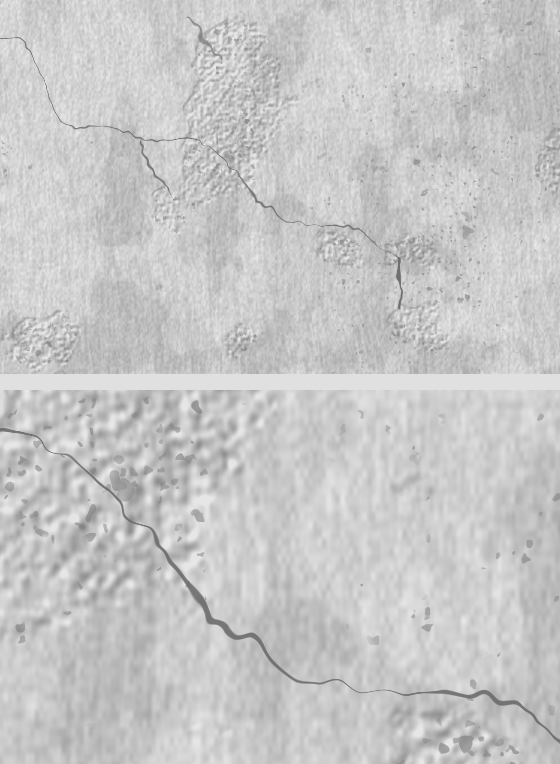
Top: the whole. Bottom: its middle third, enlarged.
Give the GLSL for this texture, as a Shadertoy shader.

```glsl
// Weathered grey plaster wall with peeling paint, rough patches, pits and a long crack.

const float BASE_TONE = 0.787;
const float PIT_TONE = 0.50;
const float CRACK_TONE = 0.40;

float hash(vec2 p) {
    return fract(sin(dot(p, vec2(127.1, 311.7))) * 43758.5);
}

float noise(vec2 p) {
    vec2 cell = floor(p), f = fract(p);
    f = f * f * (3.0 - 2.0 * f);
    float low = mix(hash(cell), hash(cell + vec2(1, 0)), f.x);
    float high = mix(hash(cell + vec2(0, 1)), hash(cell + vec2(1, 1)), f.x);
    return mix(low, high, f.y);
}

float fbm(vec2 p) {
    float sum = 0.0, weight = 0.5;
    for (int i = 0; i < 5; i++) {
        sum += weight * noise(p);
        p = mat2(1.6, 1.2, -1.2, 1.6) * p + 7.3;
        weight *= 0.5;
    }
    return sum / 0.97;
}

vec2 warp(vec2 p, float scale, float amount) {
    return p + amount * (vec2(noise(p * scale), noise(p * scale + 41.7)) - 0.5);
}

// Soft elliptical weight that places the large regions.
float blob(vec2 p, vec2 centre, vec2 radius) {
    vec2 d = (p - centre) / radius;
    return exp(-dot(d, d));
}

// Areas where the paint has come off and coarse render shows.
float roughMask(vec2 p) {
    float field = blob(p, vec2(0.60, 0.58), vec2(0.17, 0.22));
    field += 0.6 * blob(p, vec2(0.62, 0.84), vec2(0.10, 0.12));
    field += blob(p, vec2(0.08, 0.05), vec2(0.15, 0.12));
    field += blob(p, vec2(1.48, 0.58), vec2(0.09, 0.15));
    field += 0.65 * blob(p, vec2(0.97, 0.33), vec2(0.12, 0.08));
    field += 0.55 * blob(p, vec2(1.10, 0.12), vec2(0.14, 0.20));
    field += 0.7 * blob(p, vec2(0.64, 0.04), vec2(0.06, 0.05));
    return smoothstep(0.48, 0.60, field + 1.6 * (fbm(p * 9.0) - 0.5));
}

// Scattered ragged holes, one candidate in each grid cell.
float pits(vec2 p, float scale, float density, float px) {
    vec2 q = warp(p, scale * 2.5, 0.5 / scale) * scale;
    vec2 cell = floor(q);
    vec2 centre = 0.3 + 0.4 * vec2(hash(cell + 3.1), hash(cell + 8.7));
    float radius = mix(0.12, 0.30, hash(cell + 5.9));
    float present = smoothstep(0.0, 0.04, density - hash(cell + 17.3));
    float d = length(fract(q) - centre) - radius;
    float soft = px * scale * 0.8;
    return present * (1.0 - smoothstep(-soft, soft, d));
}

float stroke(float d, float width, float px) {
    return 1.0 - smoothstep(width - 0.6 * px, width + 0.8 * px, d);
}

float segment(vec2 p, vec2 a, vec2 b) {
    vec2 ab = b - a;
    return length(p - a - ab * clamp(dot(p - a, ab) / dot(ab, ab), 0.0, 1.0));
}

float crackHeight(float x) {
    return 0.90 - 0.24 * smoothstep(0.04, 0.20, x) - 0.04 * smoothstep(0.20, 0.50, x)
        - 0.22 * smoothstep(0.48, 0.82, x) - 0.09 * smoothstep(0.95, 1.08, x);
}

float cracks(vec2 p, float px) {
    vec2 q = warp(warp(p, 14.0, 0.035), 60.0, 0.012);
    float slope = (crackHeight(q.x + 0.005) - crackHeight(q.x - 0.005)) / 0.01;
    float d = abs(q.y - crackHeight(q.x)) / sqrt(1.0 + slope * slope);
    float width = 0.0022 * noise(p * 18.0);
    float line = stroke(max(d, q.x - 1.07), width, px) * 0.85;
    line = max(line, 0.9 * stroke(segment(q, vec2(1.07, 0.31), vec2(1.08, 0.18)), 3.0 * width, px));
    line = max(line, 0.8 * stroke(segment(q, vec2(0.37, 0.63), vec2(0.47, 0.47)), 1.8 * width, px));
    return max(line, 0.6 * stroke(segment(q, vec2(0.49, 0.95), vec2(0.59, 0.84)), 1.6 * width, px));
}

void mainImage(out vec4 fragColor, in vec2 fragCoord) {
    float px = 1.0 / iResolution.y;
    vec2 p = fragCoord * px;

    // Pale and dull coats of worn paint
    float paleArea = blob(p, vec2(0.20, 0.85), vec2(0.36, 0.22)) + blob(p, vec2(0.05, 0.35), vec2(0.13, 0.22));
    float dullArea = blob(p, vec2(1.35, 0.75), vec2(0.30, 0.35)) + blob(p, vec2(0.10, 0.60), vec2(0.22, 0.05));
    float lowerArea = blob(p, vec2(0.38, 0.20), vec2(0.28, 0.26));
    float centreArea = blob(p, vec2(0.90, 0.70), vec2(0.18, 0.28));
    float pale = smoothstep(0.49, 0.58, fbm(p * vec2(9.0, 6.0)) + 0.3 * paleArea + 0.15 * centreArea - 0.1 * lowerArea);
    float dull = smoothstep(0.51, 0.58, fbm(p * vec2(10.0, 7.0) + 30.0) + 0.10 * dullArea + 0.08 * lowerArea - 0.25 * paleArea);
    float tone = BASE_TONE + 0.04 * pale - 0.05 * dull * (1.0 - 0.6 * pale);

    // Vertical brush marks, long streaks and fine sand
    vec2 brushed = warp(p, 6.0, 0.03);
    tone += 0.075 * (noise(brushed * vec2(170.0, 26.0)) - 0.5);
    tone += 0.035 * (noise(brushed * vec2(28.0, 2.0)) - 0.5) * smoothstep(0.6, 1.2, p.x);
    tone += 0.085 * (noise(p * vec2(250.0, 130.0)) - 0.5);

    // Coarse render lit from the upper left, with a shaded paint edge
    float rough = roughMask(p);
    float edge = max(roughMask(p + vec2(0.004, -0.004)) - rough, 0.0);
    float relief = noise(p * 120.0) - noise(p * 120.0 + vec2(-0.6, 0.6));
    tone += rough * (0.24 * relief - 0.015) + 0.04 * (1.0 - rough) * relief - 0.16 * edge;

    // Pits gather in the render and at lower right
    float wear = 0.7 * rough + 0.6 * blob(p, vec2(1.12, 0.30), vec2(0.22, 0.30)) + 0.35 * dullArea;
    wear *= smoothstep(0.30, 0.65, fbm(p * 12.0 + 80.0));
    float holes = 0.65 * pits(p, 80.0, 0.02 + 0.50 * wear, px);
    holes = max(holes, 0.75 * pits(p, 42.0, 0.01 + 0.28 * wear, px));
    holes = max(holes, 0.85 * pits(p, 22.0, 0.005 + 0.10 * wear, px));
    tone = mix(tone, PIT_TONE, holes * (0.6 + 0.4 * noise(p * 70.0)));

    tone = mix(tone, CRACK_TONE, cracks(p, px));
    fragColor = vec4(vec3(clamp(tone, 0.0, 0.9)), 1.0);
}
```
